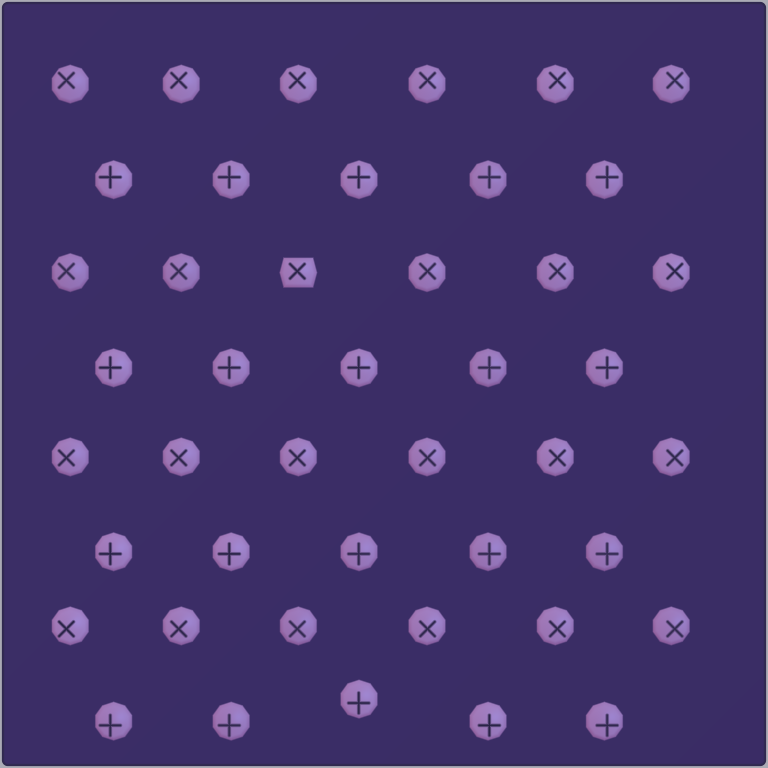
This pattern is drawn by a Shadertoy shader. Its source:

```glsl
// Staggered rows of faceted purple studs on a dark violet panel with a thin pale frame.
// Each stud is a polygon distance field carrying a soft cross that alternates between
// diagonal and upright by row, and leans outward as if seen in perspective.

#define STUD_RADIUS 0.0239
#define STUD_SIDES 10.0
#define CROSS_REACH 0.0132
#define CROSS_WIDTH 0.0017
#define CROSS_BLUR 0.0017
#define CROSS_LEAN 0.0125
#define TONE_VARIATION 0.025
#define FRAME_WIDTH 0.0024
#define CORNER_RADIUS 0.008
#define PANEL_COLOR vec3(0.230, 0.178, 0.400)
#define STUD_COLOR vec3(0.608, 0.472, 0.732)
#define INK_COLOR vec3(0.150, 0.130, 0.265)

const int ROWS = 8;

// Even rows use the even columns, odd rows the odd ones.
const float COLUMN_X[11] = float[11](0.0915, 0.148, 0.236, 0.301, 0.3885, 0.4675,
                                     0.556, 0.6355, 0.723, 0.787, 0.874);
const float ROW_Y[8] = float[8](0.8905, 0.766, 0.645, 0.521, 0.405, 0.2815, 0.185, 0.061);

float hash(vec2 p) {
    vec3 q = fract(p.xyx * 0.1031);
    q += dot(q, q.yzx + 33.33);
    return fract((q.x + q.y) * q.z);
}

float polygonDistance(vec2 p, float radius) {
    float sector = 6.28319 / STUD_SIDES;
    float angle = mod(atan(p.y, p.x + 1e-6) + 0.5 * sector, sector) - 0.5 * sector;
    return length(p) * cos(angle) - radius;
}

// Six-sided stud with a cut top and bottom.
float flattenedDistance(vec2 p) {
    p = abs(p);
    return max(p.y - 0.0193, dot(p, vec2(0.966, 0.258)) - 0.0235);
}

float crossDistance(vec2 p) {
    p = abs(p);
    p = vec2(max(p.x, p.y), min(p.x, p.y));
    return length(vec2(max(p.x - CROSS_REACH, 0.0), p.y)) - CROSS_WIDTH;
}

float roundedBox(vec2 p, vec2 halfSize, float radius) {
    vec2 q = abs(p) - halfSize + radius;
    return length(max(q, 0.0)) + min(max(q.x, q.y), 0.0) - radius;
}

vec3 studShade(vec2 p, float edge, float tone) {
    vec2 n = p / STUD_RADIUS;
    vec3 color = STUD_COLOR + tone;
    color += vec3(-0.012, 0.018, 0.035) * n.x;
    color += 0.025 * n.y;
    // Bright bluish sheen beside the cross, rosy rim below.
    color += vec3(0.01, 0.035, 0.06) * exp(-9.0 * dot(n - vec2(0.38, 0.2), n - vec2(0.38, 0.2)));
    float rim = smoothstep(-0.006, 0.0, edge);
    color -= rim * vec3(0.035, 0.055, 0.06) * (1.0 - 0.6 * n.y);
    return color;
}

void mainImage(out vec4 fragColor, in vec2 fragCoord) {
    float pixel = 1.0 / min(iResolution.x, iResolution.y);
    vec2 uv = fragCoord / iResolution.xy;
    vec3 color = PANEL_COLOR + 0.004 * (uv.y - uv.x);

    // Studs
    for (int row = 0; row < ROWS; row++) {
        int odd = row & 1;
        for (int i = 0; i < 6 - odd; i++) {
            vec2 center = vec2(COLUMN_X[2 * i + odd], ROW_Y[row]);
            if (row == 7 && i == 2) center.y += 0.0287;   // one stud sits high
            vec2 p = uv - center;
            if (dot(p, p) > 0.0016) continue;

            bool flattened = row == 2 && i == 2;
            float edge = flattened ? flattenedDistance(p) : polygonDistance(p, STUD_RADIUS);
            float random = hash(vec2(float(i), float(row)) + 3.0);
            vec3 stud = studShade(p, edge, TONE_VARIATION * (random - 0.5));

            // Cross
            vec2 q = p - (center - 0.5) * CROSS_LEAN;
            if (odd == 0) q = vec2(q.x + q.y, q.y - q.x) * 0.7071;
            float blur = max(CROSS_BLUR, pixel * 0.7);
            float ink = 1.0 - smoothstep(-blur, blur, crossDistance(q));
            stud = mix(stud, INK_COLOR, ink * (0.88 + 0.12 * random));

            color = mix(color, stud, 1.0 - smoothstep(-pixel, pixel, edge));
        }
    }

    // Frame: dark inner line, then the pale outer edge
    float border = roundedBox(uv - 0.5, vec2(0.5 - FRAME_WIDTH), CORNER_RADIUS);
    color = mix(color, vec3(0.185, 0.160, 0.300), 0.9 * smoothstep(-0.0042, -0.0015, border));
    color = mix(color, vec3(0.67, 0.67, 0.71), smoothstep(-0.6 * pixel, 0.6 * pixel, border));

    fragColor = vec4(color, 1.0);
}
```
